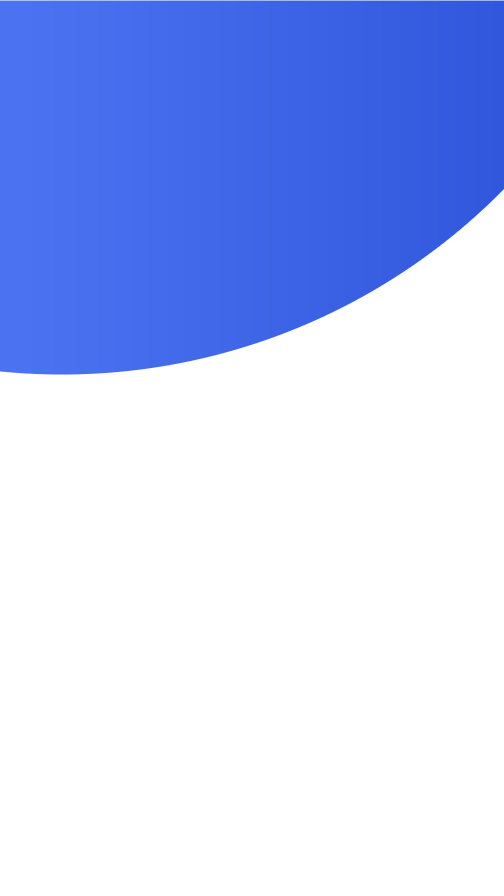
A WebGL 2 fragment shader for this background:

```glsl
#version 300 es
precision highp float;
// Draws a large blue disc with a sideways gradient, hanging from the top of a white page.

uniform vec2 u_resolution;
out vec4 fragColor;

const vec3 PAGE_WHITE = vec3(1.0);
const vec3 LIGHT_BLUE = vec3(0.294, 0.451, 0.945);
const vec3 DEEP_BLUE = vec3(0.192, 0.341, 0.863);

// Lengths are in canvas heights.
const vec2 DISC_CENTER = vec2(0.069, 1.2737);
const float DISC_RADIUS = 0.6917;
const float TOP_EDGE = 0.9994;

float circleDistance(vec2 p, vec2 center, float radius) {
    return length(p - center) - radius;
}

// Share of a pixel that lies inside a shape.
float coverage(float dist, float pixel) {
    return clamp(0.5 - dist / pixel, 0.0, 1.0);
}

vec3 horizontalGradient(float x, float start, float end, vec3 from, vec3 to) {
    return mix(from, to, clamp((x - start) / (end - start), 0.0, 1.0));
}

void main() {
    vec2 p = gl_FragCoord.xy / u_resolution.y;
    float pixel = 1.0 / u_resolution.y;
    float across = gl_FragCoord.x / u_resolution.x;

    // Disc trimmed by a hairline along the top
    float disc = circleDistance(p, DISC_CENTER, DISC_RADIUS);
    float mask = coverage(disc, pixel) * coverage(p.y - TOP_EDGE, pixel);

    // Blue fill over the white page
    vec3 fill = horizontalGradient(across, 0.04, 1.0, LIGHT_BLUE, DEEP_BLUE);
    fragColor = vec4(mix(PAGE_WHITE, fill, mask), 1.0);
}
```
